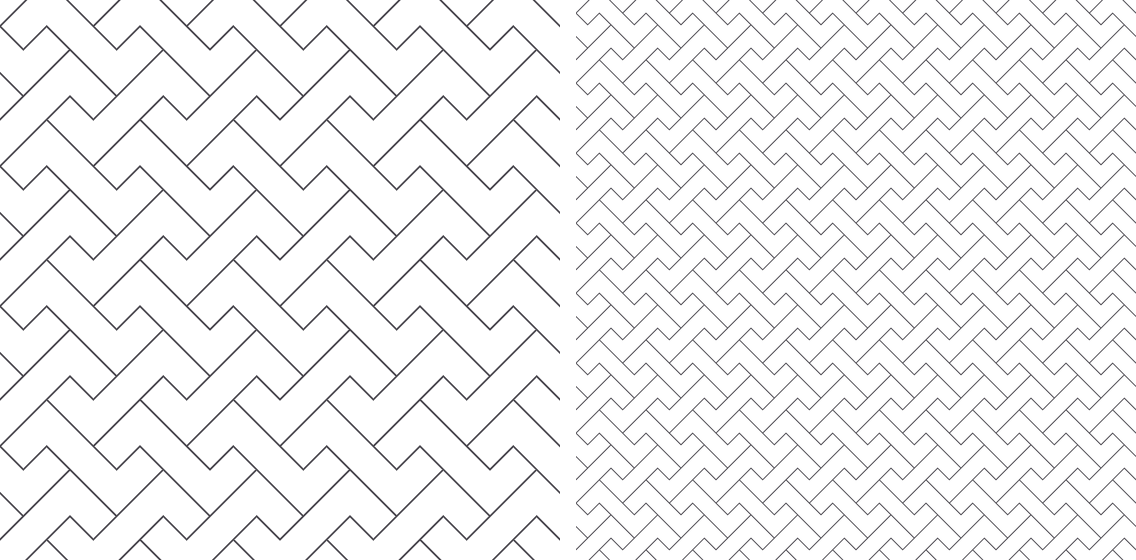
Left, the tile; right, the same tile 2 across and 2 down.
A WebGL 2 fragment shader for this pattern:

```glsl
#version 300 es
precision highp float;
// Thin dark outlines of interlocking diagonal zigzag tiles on white.

uniform vec2 u_resolution;
out vec4 fragColor;

const vec2 REPEATS = vec2(6.0, 4.0);       // whole cells across and up
const vec2 CELL = vec2(4.0, 6.0);          // cell size in lattice units
const vec2 OFFSET = vec2(0.0, 0.125);      // lattice shift on the canvas
const float LINE_WIDTH = 0.072;            // in lattice units
const float LONG_RUN = 3.0;                // horizontal run of a long stroke
const float SHORT_RUN = 1.0;               // horizontal run of a short stroke
const float MIRROR_SHIFT = 2.0;            // sideways step of the mirrored zigzag
const vec3 PAPER = vec3(1.0);
const vec3 INK = vec3(0.25, 0.24, 0.27);
const float SQRT_HALF = 0.70711;

// Distance to a square-ended diagonal stroke, wrapped to its nearest copy.
// slope is +1 for rising and -1 for falling strokes.
float stroke(vec2 p, vec2 start, float run, float slope) {
    vec2 d = p - start - 0.5 * run * vec2(1.0, slope);
    d -= CELL * floor(d / CELL + 0.5);
    float along = abs(d.x + slope * d.y) * SQRT_HALF;
    float across = abs(d.y - slope * d.x) * SQRT_HALF;
    return max(along - run * SQRT_HALF, across) - 0.5 * LINE_WIDTH;
}

// Long rise, short fall, long rise.
float zigzag(vec2 p) {
    vec2 start = vec2(0.0, -1.0);
    vec2 peak = start + LONG_RUN;
    vec2 valley = peak + SHORT_RUN * vec2(1.0, -1.0);
    float d = stroke(p, start, LONG_RUN, 1.0);
    d = min(d, stroke(p, peak, SHORT_RUN, -1.0));
    return min(d, stroke(p, valley, LONG_RUN, 1.0));
}

void main() {
    vec2 units = REPEATS * CELL;
    vec2 p = gl_FragCoord.xy / u_resolution * units + OFFSET;
    float pixel = units.x / min(u_resolution.x, u_resolution.y);

    // The zigzag and its upside-down twin outline every tile
    vec2 mirrored = vec2(p.x - MIRROR_SHIFT, -p.y);
    float d = min(zigzag(p), zigzag(mirrored));

    float coverage = clamp(0.5 - d / pixel, 0.0, 1.0);
    fragColor = vec4(mix(PAPER, INK, coverage), 1.0);
}
```
